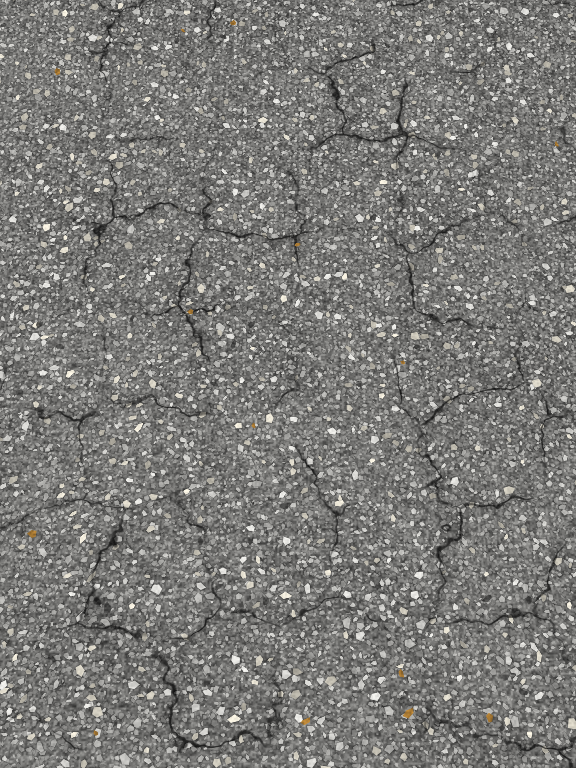
A WebGL 1 fragment shader for this texture:

```glsl
precision highp float;
uniform vec2 u_resolution;

#define FINE_SCALE 125.0
#define MEDIUM_SCALE 70.0
#define LARGE_SCALE 43.0
#define CRACK_SCALE 4.6
#define CRACK_WIDTH 0.0032
#define CRACK_DEPTH 0.6
#define BINDER_TONE 0.43
#define GRIT_CONTRAST 0.27
#define TINT vec3(1.003, 1.0, 0.982)
#define LEAF_COLOR vec3(0.72, 0.52, 0.22)

float hash(vec2 p) {
  return fract(sin(dot(p, vec2(127.1, 311.7))) * 43758.5453);
}

vec2 hash2(vec2 p) {
  return vec2(hash(p), hash(p + 37.2));
}

float noise(vec2 p) {
  vec2 i = floor(p), f = fract(p);
  f = f * f * (3.0 - 2.0 * f);
  return mix(mix(hash(i), hash(i + vec2(1.0, 0.0)), f.x),
             mix(hash(i + vec2(0.0, 1.0)), hash(i + 1.0), f.x), f.y);
}

float fbm(vec2 p) {
  float sum = 0.0, amplitude = 0.5;
  for (int i = 0; i < 4; i++) {
    sum += amplitude * noise(p);
    p = p * 2.07 + 13.7;
    amplitude *= 0.5;
  }
  return sum;
}

// Scattered angular chips: signed distance in cells, random value of the chip
vec2 chips(vec2 q, float density, float size) {
  vec2 best = vec2(9.0, 0.0);
  for (int j = -1; j <= 1; j++) {
    for (int i = -1; i <= 1; i++) {
      vec2 id = floor(q) + vec2(float(i), float(j));
      vec2 r = q - id - 0.15 - 0.7 * hash2(id);
      float turn = 6.2832 * hash(id + 5.1);
      float c = cos(turn), s = sin(turn);
      r = vec2(c * r.x + s * r.y, c * r.y - s * r.x);
      r.y *= mix(1.0, 2.0, hash(id + 9.4));
      float radius = size * mix(0.5, 1.0, hash(id + 17.8));
      float d = -9.0;
      for (int k = 0; k < 5; k++) {
        float side = float(k);
        float a = 6.2832 * (side + 0.5 * hash(id + side * 3.3)) / 5.0;
        float reach = radius * mix(0.7, 1.1, hash(id + side * 4.7 + 1.9));
        d = max(d, dot(r, vec2(cos(a), sin(a))) - reach);
      }
      if (hash(id + 23.6) < density && d < best.x) best = vec2(d, hash(id + 31.5));
    }
  }
  return best;
}

// Distance to the borders of irregular, roughly square slabs
float crackDistance(vec2 q) {
  vec2 nearest = vec2(9.0), second = vec2(9.0);
  for (int j = -1; j <= 1; j++) {
    for (int i = -1; i <= 1; i++) {
      vec2 id = floor(q) + vec2(float(i), float(j));
      vec2 r = id + 0.18 + 0.64 * hash2(id) - q;
      if (dot(r, r) < dot(nearest, nearest)) {
        second = nearest;
        nearest = r;
      } else if (dot(r, r) < dot(second, second)) {
        second = r;
      }
    }
  }
  return dot(0.5 * (nearest + second), normalize(second - nearest));
}

float cover(float d, float pixel) {
  return 1.0 - smoothstep(-0.6 * pixel, 0.6 * pixel, d);
}

void main() {
  // Ground recedes slightly towards the top
  vec2 p = gl_FragCoord.xy / u_resolution.x;
  float recede = 1.0 + 0.3 * p.y;
  vec2 q = vec2((p.x - 0.5) * recede, p.y + 0.22 * p.y * p.y) + 3.0;
  float pixel = recede / u_resolution.x;

  // Gritty binder
  float grit = noise(q * 265.0) - 0.5;
  float tone = BINDER_TONE + GRIT_CONTRAST * grit
             + 0.2 * (noise(q * 118.0) - 0.5) + 0.12 * (fbm(q * 6.0) - 0.47);

  // Aggregate in three sizes, the larger ones with dark rims
  vec2 fine = chips(q * FINE_SCALE, 0.85, 0.5);
  vec2 medium = chips(q * MEDIUM_SCALE + 11.3, 0.6, 0.45);
  vec2 large = chips(q * LARGE_SCALE + 47.9, 0.32, 0.43);
  float facet = 0.12 * grit;
  tone = mix(tone, mix(0.36, 0.74, fine.y) + facet, cover(fine.x, pixel * FINE_SCALE));
  tone *= 1.0 - 0.2 * (1.0 - smoothstep(0.0, 0.22, medium.x));
  tone = mix(tone, mix(0.48, 0.86, medium.y) + facet, cover(medium.x, pixel * MEDIUM_SCALE));
  tone *= 1.0 - 0.22 * (1.0 - smoothstep(0.0, 0.16, large.x));
  float largeMask = cover(large.x, pixel * LARGE_SCALE);
  tone = mix(tone, mix(0.62, 0.95, large.y) + facet, largeMask);

  // Broken, wandering cracks with a soft dirty margin
  vec2 bend = vec2(fbm(q * 11.0), fbm(q * 11.0 + 51.0)) - 0.47;
  vec2 jag = vec2(noise(q * 75.0), noise(q * 75.0 + 19.0)) - 0.5;
  float crack = crackDistance((q + 0.1 * bend + 0.009 * jag) * CRACK_SCALE) / CRACK_SCALE;
  float strength = smoothstep(0.3, 0.6, fbm(q * 9.0 + 83.0));
  float width = CRACK_WIDTH * mix(0.5, 1.2, noise(q * 40.0));
  float gap = 1.0 - smoothstep(width - pixel, width + pixel, crack);
  tone *= 1.0 - CRACK_DEPTH * strength * gap;
  tone *= 1.0 - 0.17 * strength * exp(-crack * 75.0);

  // Tar spots
  vec2 tar = chips(q * 13.0 + 7.7, 0.16, 0.11);
  float tarEdge = tar.x + 0.05 * (noise(q * 140.0) - 0.5);
  tone = mix(tone, 0.17 + 0.15 * (grit + 0.5), 0.85 * cover(tarEdge, pixel * 13.0));

  // Slightly warm stones and a few leaf scraps
  vec3 color = tone * TINT;
  color *= mix(vec3(1.0), vec3(1.02, 1.0, 0.95), largeMask * step(0.6, fract(large.y * 7.0)));
  vec2 leaf = chips(q * 7.0 + 29.1, 0.12, 0.065);
  color = mix(color, LEAF_COLOR * (0.9 + 0.4 * grit), cover(leaf.x, pixel * 7.0));
  gl_FragColor = vec4(clamp(color, 0.0, 1.0), 1.0);
}
```
